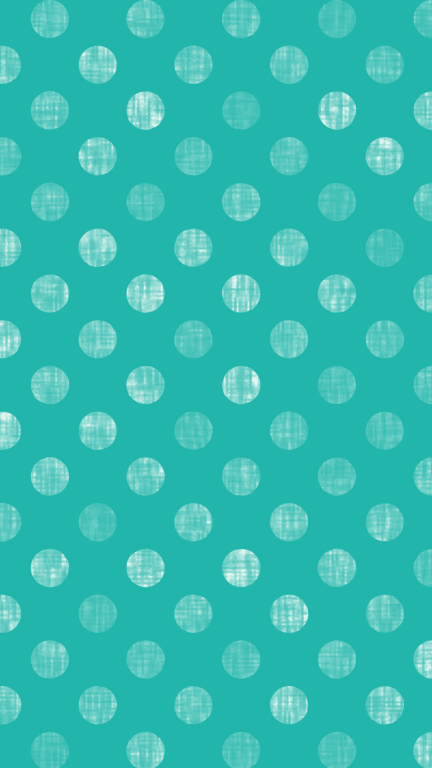
Reproduce this pattern procedurally as a Shadertoy shader.

```glsl
#define GROUND vec3(0.13, 0.71, 0.67)
#define PAINT vec3(1.0, 1.0, 0.98)
#define PITCH vec2(0.2215, 0.1059)   // column and row spacing, in canvas widths
#define FIRST_DOT vec2(0.1155, 0.0440) // measured from the top left
#define RADIUS 0.0442
#define WOBBLE 0.0012
#define THREADS 200.0                // threads per canvas width
#define THREAD_RUN 24.0              // tone changes along a thread
#define COVER_MIN 0.16
#define COVER_MAX 0.33
#define PATCH_SCALE 34.0
#define PATCH_GAIN 0.28

float hash(vec2 p) {
    return fract(sin(dot(p, vec2(127.1, 311.7))) * 43758.5453);
}

float noise(vec2 p) {
    vec2 cell = floor(p);
    vec2 f = fract(p);
    f = f * f * (3.0 - 2.0 * f);
    float low = mix(hash(cell), hash(cell + vec2(1.0, 0.0)), f.x);
    float high = mix(hash(cell + vec2(0.0, 1.0)), hash(cell + 1.0), f.x);
    return mix(low, high, f.y);
}

// Nearest dot of the staggered grid: column and row
vec2 dotIndex(vec2 p) {
    float row = round((p.y - FIRST_DOT.y) / PITCH.y);
    float shift = 0.5 * mod(row, 2.0);
    float column = round((p.x - FIRST_DOT.x) / PITCH.x + shift);
    return vec2(column, row);
}

vec2 dotCenter(vec2 id) {
    return FIRST_DOT + PITCH * (id - vec2(0.5 * mod(id.y, 2.0), 0.0));
}

// Amount of paint held by the woven cloth
float clothPaint(vec2 p, vec2 id) {
    float warp = noise(p * vec2(THREADS, THREAD_RUN));
    float weft = noise(p * vec2(THREAD_RUN, THREADS) + 57.0);
    float grain = noise(p * THREADS * 1.1 + 19.0);
    float weave = 0.45 * warp + 0.35 * weft + 0.2 * grain;

    float strength = hash(id + 8.3);
    float cover = mix(COVER_MIN, COVER_MAX, strength);
    float worn = smoothstep(0.45, 0.95, noise(p * PATCH_SCALE + 3.7));
    float fleck = warp * warp * weft * (0.4 + grain);
    return cover * (0.4 + 1.2 * weave)
         + PATCH_GAIN * worn * strength * (0.4 + weave)
         + fleck * mix(0.15, 0.6, strength);
}

void mainImage(out vec4 fragColor, in vec2 fragCoord) {
    float pixel = 1.0 / iResolution.x;
    vec2 p = vec2(fragCoord.x, iResolution.y - fragCoord.y) * pixel;

    // Disc with a slightly frayed outline
    vec2 id = dotIndex(p);
    float fray = WOBBLE * (noise(p * 90.0) - 0.5);
    float edge = length(p - dotCenter(id)) - RADIUS + fray;
    float disc = 1.0 - smoothstep(-0.75 * pixel, 0.75 * pixel, edge);

    float paint = disc * clamp(clothPaint(p, id), 0.0, 0.85);
    fragColor = vec4(mix(GROUND, PAINT, paint), 1.0);
}
```
